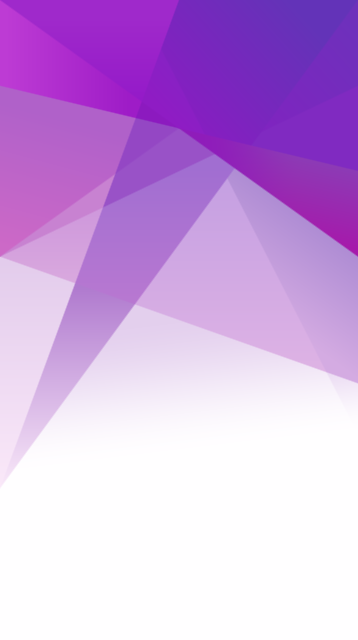
Write a Shadertoy shader that draws this background.

```glsl
// Overlapping translucent violet facets, cut by straight rays, fading down to white.
#define EDGE_SOFTNESS 1.2
#define FADE_START 0.255
#define FADE_TILT 0.068
#define FADE_HEIGHT 0.225
#define WHITE vec3(1.0, 0.995, 1.0)
#define LILAC vec3(0.89, 0.81, 0.93)
#define MAGENTA vec3(0.74, 0.23, 0.83)
#define VIOLET vec3(0.56, 0.11, 0.77)
#define INDIGO vec3(0.39, 0.20, 0.72)

// Signed height over a line given by its heights at the left and right sides.
float heightOver(vec2 p, float leftY, float rightY) {
    return p.y - mix(leftY, rightY, p.x);
}

// Antialiased mask of the half plane above that line.
float above(vec2 p, float leftY, float rightY) {
    float h = heightOver(p, leftY, rightY);
    return clamp(h / (EDGE_SOFTNESS * fwidth(h)) + 0.5, 0.0, 1.0);
}

// Linear colour ramp between two positions.
vec3 ramp(vec3 a, vec3 b, float start, float end, float t) {
    return mix(a, b, clamp((t - start) / (end - start), 0.0, 1.0));
}

void mainImage(out vec4 fragColor, in vec2 fragCoord) {
    vec2 p = fragCoord / iResolution.xy;

    // Cutting lines
    float diagonal = above(p, 1.0, 0.599);
    float tilt = above(p, 0.866, 0.733);
    float lowerEdge = above(p, 0.599, 0.401);
    float rise = above(p, 0.599, 0.866);
    float ray = above(p, 0.599, 1.0);
    float bandRight = above(p, 0.237, 1.0);
    float bandLeft = above(p, 0.237, 1.763);
    float fold = above(p, 1.4155, 0.322);
    float underDiagonal = -heightOver(p, 1.0, 0.599);

    // Pale base: left wedge, slanted band, and the open right side
    float fade = smoothstep(0.0, 1.0, (p.y - FADE_START - FADE_TILT * p.x) / FADE_HEIGHT);
    vec3 left = ramp(vec3(0.98, 0.91, 0.975), vec3(0.89, 0.80, 0.925), 0.24, 0.59, p.y);
    vec3 band = ramp(vec3(0.975, 0.91, 0.975), vec3(0.69, 0.48, 0.81), 0.24, 0.55, p.y);
    vec3 right = mix(WHITE, LILAC, fade);
    right = mix(right, vec3(0.82, 0.68, 0.89), fold * fade * 0.6);

    // Middle facets above the lower edge
    vec3 midLeft = ramp(vec3(0.85, 0.66, 0.87), vec3(0.80, 0.58, 0.86), 0.56, 0.70, p.y);
    vec3 midBand = ramp(vec3(0.72, 0.47, 0.82), vec3(0.63, 0.43, 0.82), 0.53, 0.74, p.y);
    vec3 midRight = ramp(vec3(0.87, 0.70, 0.895), vec3(0.765, 0.62, 0.885), 0.42, 0.74, p.y);
    vec3 foldShade = ramp(vec3(0.685, 0.55, 0.83), vec3(0.83, 0.67, 0.885), 0.0, 0.19, underDiagonal);
    midRight = mix(midRight, foldShade, fold);
    left = mix(left, midLeft, lowerEdge);
    band = mix(band, midBand, lowerEdge);
    right = mix(right, midRight, lowerEdge);

    // Rising fan from the left side
    vec3 fan = ramp(vec3(0.80, 0.41, 0.78), vec3(0.69, 0.38, 0.79), 0.62, 0.84, p.y + 0.15 * p.x);
    left = mix(left, vec3(0.785, 0.51, 0.82), rise);
    left = mix(left, fan, ray);
    band = mix(band, vec3(0.60, 0.32, 0.78), rise);
    band = mix(band, vec3(0.58, 0.28, 0.77), ray);

    // Saturated wedge between the tilt and the diagonal
    vec3 wedge = ramp(MAGENTA, vec3(0.62, 0.11, 0.78), 0.02, 0.36, p.x);
    left = mix(left, wedge, tilt);
    band = mix(band, vec3(0.55, 0.10, 0.75), tilt);
    vec3 color = mix(right, mix(band, left, bandLeft), bandRight);

    // Deep facets above the diagonal
    float corner = dot(p - vec2(0.50, 0.80), vec2(1.0, 1.6));
    vec3 deep = ramp(VIOLET, vec3(0.52, 0.14, 0.765), 0.0, 0.2, corner);
    deep = mix(deep, ramp(vec3(0.54, 0.11, 0.76), INDIGO, 0.0, 0.62, corner), fold);
    vec3 deepRight = ramp(vec3(0.53, 0.12, 0.76), vec3(0.43, 0.19, 0.735), 0.0, 0.75, corner);
    deepRight = mix(vec3(0.50, 0.165, 0.755), deepRight, rise);
    vec3 deepLeft = ramp(vec3(0.58, 0.10, 0.785), vec3(0.625, 0.16, 0.795), 0.84, 0.97, p.y);
    deep = mix(deepRight, mix(deep, deepLeft, bandLeft), bandRight);

    // Crimson-violet triangle below the tilt
    float drop = -heightOver(p, 0.866, 0.733);
    vec3 triangle = ramp(vec3(0.55, 0.23, 0.71), vec3(0.65, 0.10, 0.67), 0.0, 0.125, drop);
    triangle = mix(vec3(0.56, 0.11, 0.73), triangle, smoothstep(0.55, 0.85, p.x));
    color = mix(color, mix(triangle, deep, tilt), diagonal);

    fragColor = vec4(color, 1.0);
}
```
